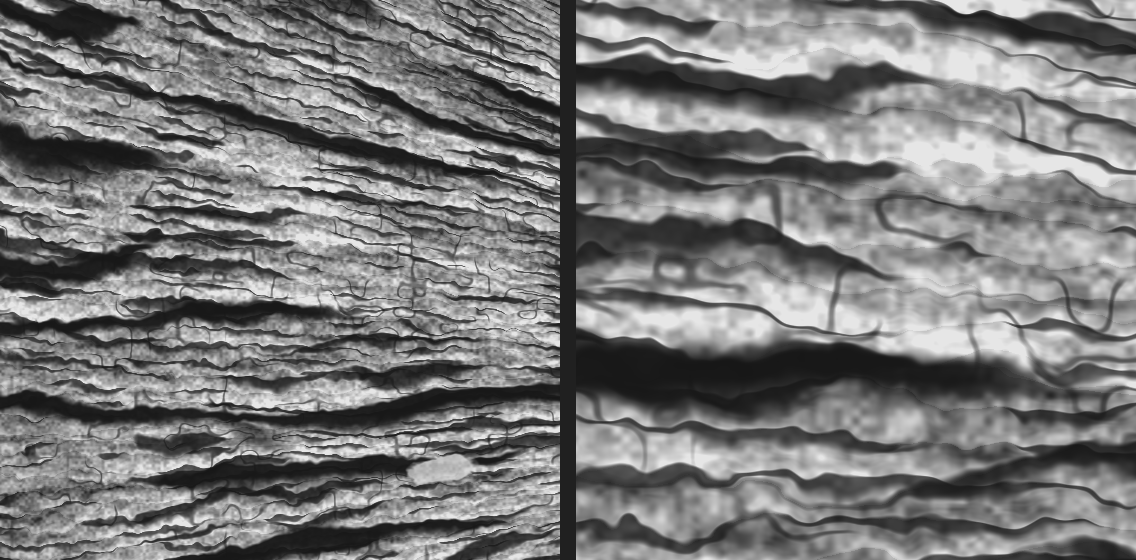
Left, the full canvas; right, a detail of the centre.
Write a Shadertoy shader that draws this texture.

```glsl
// Weathered grey bark: flowing overlapping plates, shadowed cracks and gritty grain.
#define ROWS 8.0           // large plates across the canvas height
#define CRACK_WIDTH 0.50   // widest gap, as a share of a plate
#define BASE_TONE 0.62
#define PATCH_CONTRAST 0.62
#define RELIEF 0.50
#define GRAIN 0.40
#define GRAIN_SCALE 190.0
#define SHADOW_TONE 0.09

float hash(vec2 p) {
    return fract(sin(dot(p, vec2(127.1, 311.7))) * 43758.5453);
}

float noise(vec2 p) {
    vec2 cell = floor(p), f = fract(p);
    f = f * f * (3.0 - 2.0 * f);
    return mix(mix(hash(cell), hash(cell + vec2(1, 0)), f.x),
               mix(hash(cell + vec2(0, 1)), hash(cell + vec2(1, 1)), f.x), f.y);
}

float fbm(vec2 p) {
    float sum = 0.0, amp = 0.53;
    for (int i = 0; i < 4; i++) {
        sum += amp * noise(p);
        p = p * 2.03 + vec2(17.3, 9.1);
        amp *= 0.5;
    }
    return sum;
}

// Straight grain fanning from falling at the top to rising at the bottom.
vec2 grainSpace(vec2 uv) {
    float x = uv.x - 0.5;
    float v = (uv.y - 0.16 * x) / (1.0 - 0.52 * x);
    // The grain bulges around the knot.
    vec2 knot = (uv - vec2(0.47, 0.23)) / vec2(0.20, 0.09);
    v += 0.035 * knot.y * exp(-dot(knot, knot));
    // Chipped, ragged edges.
    v += 0.010 * (noise(uv * vec2(32.0, 44.0)) - 0.5);
    v += 0.006 * (noise(uv * vec2(85.0, 100.0)) - 0.5);
    return vec2(uv.x, v);
}

// One generation of plates: x = shadow in the gap, y = slope shading.
vec2 plates(vec2 g, float rows, float seed) {
    float bend = fbm(vec2(g.x * rows * 0.24, g.y * rows * 0.55) + seed);
    float phase = rows * g.y + 1.5 * bend;
    float t = fract(phase);
    float opening = noise(vec2(g.x * rows * 0.38, phase * 0.8) + seed * 1.7);
    float width = CRACK_WIDTH * smoothstep(0.36, 0.88, opening);
    float gap = smoothstep(1.0 - width, 1.0 - 0.35 * width, t);
    float edge = 1.0 - smoothstep(0.0, 0.07, t);
    float shadow = max(gap, edge) * smoothstep(0.02, 0.14, width);
    float shade = (0.5 - t) * smoothstep(0.0, 0.07, t);
    return vec2(shadow, shade);
}

void mainImage(out vec4 fragColor, in vec2 fragCoord) {
    vec2 uv = fragCoord / iResolution.y;
    vec2 g = grainSpace(uv);

    // Broad light and dark streaks along the grain.
    float tone = BASE_TONE + PATCH_CONTRAST * (fbm(g * vec2(4.0, 15.0) + 3.7) - 0.5);
    tone += 0.07 * (0.5 - uv.y);

    // Three sizes of overlapping plates.
    float light = 1.0, rows = ROWS, depth = 0.95;
    for (int i = 0; i < 3; i++) {
        vec2 layer = plates(g, rows, 11.0 + 23.0 * float(i));
        light *= 1.0 - depth * layer.x;
        tone += 0.16 * layer.y;
        rows *= 2.3;
        depth *= 0.84;
    }

    // Crumbly relief lit from above.
    vec2 q = g * vec2(24.0, 60.0);
    tone += RELIEF * (fbm(q) - fbm(q + vec2(0.1, 0.55)));

    // Hairline cracks that split the plates into flakes.
    float contour = abs(noise(g * vec2(36.0, 46.0) + 5.0) - 0.5);
    float broken = smoothstep(0.42, 0.68, noise(g * vec2(15.0, 28.0) + 41.0));
    light *= 1.0 - 0.55 * broken * (1.0 - smoothstep(0.01, 0.09, contour));

    // Sunken hollow beside the knot.
    vec2 h = uv - vec2(0.45, 0.225);
    h = vec2(h.x * 0.83 - h.y * 0.56, h.x * 0.56 + h.y * 0.83);
    h /= vec2(0.10, 0.035);
    float ragged = fbm(uv * vec2(18.0, 26.0)) - 0.5;
    light *= 1.0 - 0.60 * (1.0 - smoothstep(0.3, 1.3, length(h) + 1.3 * ragged));

    // Smooth pale chip of bare wood.
    vec2 c = uv - vec2(0.795, 0.165);
    c = vec2(c.x, c.y - 0.15 * c.x) / vec2(0.068, 0.029);
    float chip = 1.0 - smoothstep(0.85, 1.0, length(c) + 0.9 * ragged);
    tone = mix(tone, 0.80, 0.9 * chip);
    light = mix(light, 1.0, 0.9 * chip);

    // Gritty surface grain, fainter in shadow.
    float grit = 0.65 * noise(uv * GRAIN_SCALE) + 0.35 * noise(uv * GRAIN_SCALE * 0.53 + 7.0) - 0.5;
    tone += GRAIN * grit * (1.0 - 0.6 * chip);

    float grey = mix(SHADOW_TONE, tone, light);
    fragColor = vec4(vec3(clamp(grey, 0.05, 0.90)), 1.0);
}
```
